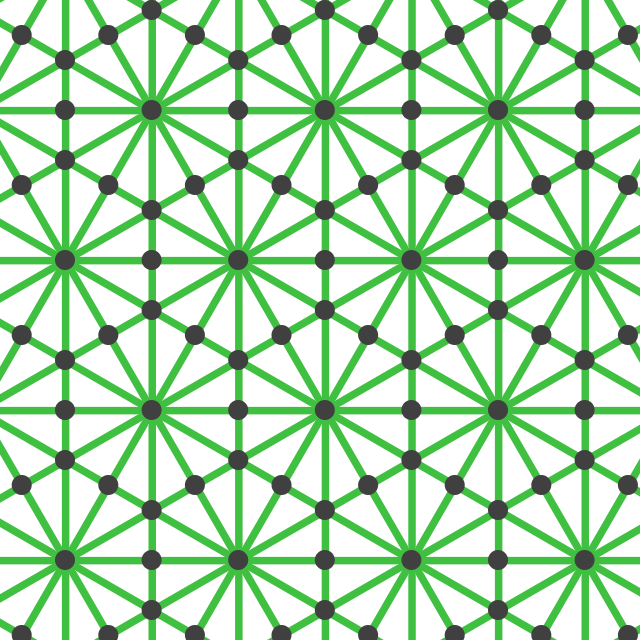
Write a three.js fragment shader that draws this pattern.

```glsl
// Triangular lattice of green struts with dark round nodes on white.
// Struts are six families of parallel lines (triangle edges and medians);
// nodes are two triangular lattices: edge midpoints and triangle centres.
varying vec2 vUv;

const float SQRT3 = 1.7320508;
const float PI = 3.1415927;

const float ROW = 120.0 / 512.0;             // height of one triangle
const float SIDE = ROW * 2.0 / SQRT3;        // distance between hubs
const float LINE_HALF_WIDTH = 3.0 / 512.0;
const float NODE_RADIUS = 8.0 / 512.0;
const vec2 HUB = vec2(52.0, 64.0) / 512.0;   // one hub of the lattice
const vec2 LINE_SHIFT = vec2(0.5, -0.5) / 512.0;

const vec3 WHITE = vec3(1.0);
const vec3 GREEN = vec3(0.251, 0.753, 0.251);
const vec3 CHARCOAL = vec3(0.251);

// Distance to the nearest of the parallel lines across a normal direction
float parallelLines(vec2 p, float normalAngle, float spacing) {
  float along = dot(p, vec2(cos(normalAngle), sin(normalAngle)));
  return abs(along - spacing * floor(along / spacing + 0.5));
}

// Distance to the nearest point of a rectangular grid
float gridPoint(vec2 p, vec2 cell) {
  return length(p - cell * floor(p / cell + 0.5));
}

// Distance to the nearest point of a triangular lattice with level rows
float latticePoint(vec2 p, float spacing) {
  vec2 cell = spacing * vec2(1.0, SQRT3);
  return min(gridPoint(p, cell), gridPoint(p - 0.5 * cell, cell));
}

// Distance to the centre line of the nearest strut
float struts(vec2 p) {
  float d = 1.0;
  for (int i = 0; i < 3; i++) {
    float angle = float(i) * PI / 3.0;
    d = min(d, parallelLines(p, angle + 0.5 * PI, ROW));   // edges
    d = min(d, parallelLines(p, angle, 0.5 * SIDE));       // medians
  }
  return d;
}

// Distance to the centre of the nearest node
float nodes(vec2 p) {
  float hubsAndMidpoints = latticePoint(p, 0.5 * SIDE);
  float hubsAndCentres = latticePoint(p.yx, SIDE / SQRT3);
  return min(hubsAndMidpoints, hubsAndCentres);
}

// Smooth coverage of a shape with signed distance d
float coverage(float d, float edge) {
  return clamp(0.5 - d / edge, 0.0, 1.0);
}

void main() {
  vec2 p = vUv - HUB;
  float edge = max(fwidth(vUv.x), 0.0001);

  float strutMask = coverage(struts(p - LINE_SHIFT) - LINE_HALF_WIDTH, edge);
  float nodeMask = coverage(nodes(p) - NODE_RADIUS, edge);

  vec3 color = mix(WHITE, GREEN, strutMask);
  color = mix(color, CHARCOAL, nodeMask);
  gl_FragColor = vec4(color, 1.0);
}
```
